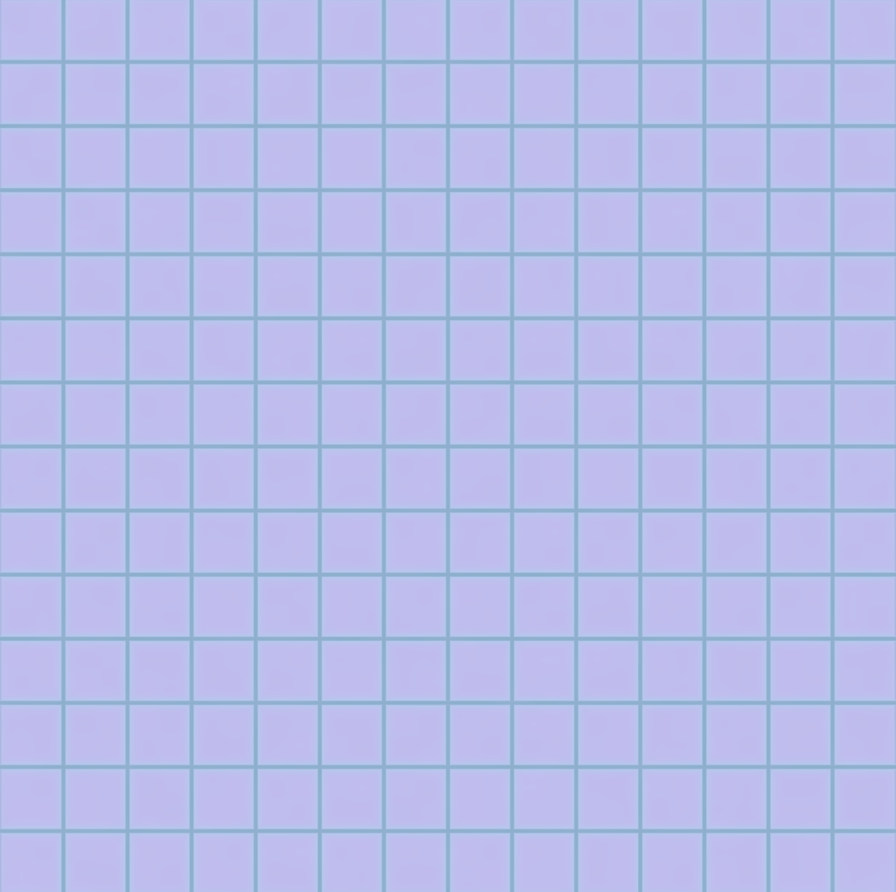
Reproduce this pattern procedurally as a WebGL 1 fragment shader.

```glsl
precision highp float;
// Lavender sheet ruled with a square grid of thin, soft teal lines.
// Each line is a narrow dark core inside a wider blue tint; both come from the
// distance to the nearest rule, with faint hashed variation along lines and paper.

uniform vec2 u_resolution;

#define CELLS_ACROSS 13.98                 // grid pitches per canvas width
#define GRID_SHIFT   vec2(0.0, -0.008)     // offset from the centre, in cells
#define CORE_INNER   0.014                 // half widths, in cells
#define CORE_OUTER   0.049
#define TINT_WIDTH   0.082
#define BORDER_FADE  0.4                   // strength of the outermost rules
#define LINE_WEAR    0.10
#define PAPER_WEAR   0.007
#define PAPER_COLOR  vec3(0.750, 0.740, 0.930)
#define TINT_COLOR   vec3(0.700, 0.800, 0.930)
#define CORE_SHADE   vec3(0.150, 0.115, 0.130)

float hash(vec2 p) {
    vec3 q = fract(vec3(p.xyx) * 0.1031);
    q += dot(q, q.yzx + 33.33);
    return fract((q.x + q.y) * q.z);
}

float valueNoise(vec2 p) {
    vec2 cell = floor(p);
    vec2 f = fract(p);
    f = f * f * (3.0 - 2.0 * f);
    float low = mix(hash(cell), hash(cell + vec2(1.0, 0.0)), f.x);
    float high = mix(hash(cell + vec2(0.0, 1.0)), hash(cell + vec2(1.0, 1.0)), f.x);
    return mix(low, high, f.y);
}

// Core (x) and tint (y) coverage of the rule nearest to one coordinate.
vec2 ruleCoverage(float across, float along, float seed, float pixel) {
    float index = floor(across + 0.5);
    float dist = abs(across - index);
    float soften = max(0.0, 0.5 * pixel - CORE_INNER);
    float core = 1.0 - smoothstep(CORE_INNER, CORE_OUTER + soften, dist);
    float tint = exp(-dist * dist / (TINT_WIDTH * TINT_WIDTH));
    float wear = valueNoise(vec2(along * 2.0 + 50.0, index * 7.0 + seed));
    float strength = 1.0 - LINE_WEAR * wear;
    strength *= mix(1.0, BORDER_FADE, step(6.5, abs(index)));
    return vec2(core, tint) * strength;
}

void main() {
    float pixel = CELLS_ACROSS / u_resolution.x;
    vec2 p = (gl_FragCoord.xy - 0.5 * u_resolution) * pixel - GRID_SHIFT;

    // Combine the two rule directions without darkening the crossings.
    vec2 vertical = ruleCoverage(p.x, p.y, 90.0, pixel);
    vec2 horizontal = ruleCoverage(p.y, p.x, 230.0, pixel);
    vec2 coverage = max(vertical, horizontal);

    // Paper with faint, broad blotches.
    float blotch = valueNoise(p * 3.0 + 60.0) - 0.5;
    vec3 color = PAPER_COLOR + PAPER_WEAR * blotch;

    // Wide tint first, then the dark core.
    color = mix(color, TINT_COLOR, coverage.y);
    color -= CORE_SHADE * coverage.x;

    gl_FragColor = vec4(color, 1.0);
}
```
